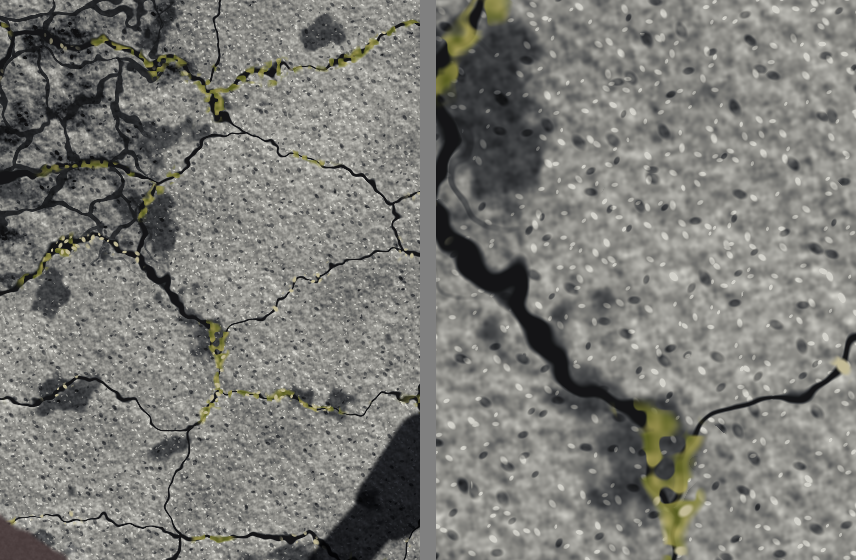
Left: the whole. Right: its middle third, enlarged.
Write a WebGL 2 fragment shader that draws this texture.

```glsl
#version 300 es
precision highp float;

uniform vec2 u_resolution;
out vec4 fragColor;

vec2 hash2(vec2 cell) {
    vec3 a = fract(cell.xyx * vec3(0.1031, 0.1030, 0.0973));
    a += dot(a, a.yzx + 33.33);
    return fract((a.xx + a.yz) * a.zy);
}

float noise(vec2 p) {
    vec2 i = floor(p), f = fract(p);
    vec2 s = f * f * (3.0 - 2.0 * f);
    float low = mix(hash2(i).x, hash2(i + vec2(1, 0)).x, s.x);
    float high = mix(hash2(i + vec2(0, 1)).x, hash2(i + vec2(1, 1)).x, s.x);
    return mix(low, high, s.y);
}

float fbm(vec2 p, int octaves) {
    float sum = 0.0, amp = 0.5, total = 0.0;
    for (int i = 0; i < octaves; i++) {
        sum += amp * noise(p);
        total += amp;
        amp *= 0.55;
        p = mat2(1.6, 1.2, -1.2, 1.6) * p + 17.3;
    }
    return sum / total;
}

// Distance to the nearest joint between blocks, and the direction towards it
vec3 joints(vec2 p, vec2 scale) {
    vec2 q = p * scale, base = floor(q), nearest = vec2(9.0);
    for (int k = 0; k < 9; k++) {
        vec2 cell = base + vec2(k % 3 - 1, k / 3 - 1);
        vec2 r = cell + 0.12 + 0.76 * hash2(cell + 41.0) - q;
        if (dot(r, r) < dot(nearest, nearest)) nearest = r;
    }
    vec3 edge = vec3(9.0, 0.0, 0.0);
    for (int k = 0; k < 25; k++) {
        vec2 cell = base + vec2(k % 5 - 2, k / 5 - 2);
        vec2 r = cell + 0.12 + 0.76 * hash2(cell + 41.0) - q;
        vec2 gap = r - nearest;
        if (dot(gap, gap) < 1e-4) continue;
        vec2 normal = normalize(gap);
        float d = dot(0.5 * (r + nearest), normal) / length(normal * scale);
        if (d < edge.x) edge = vec3(d, normal);
    }
    return edge;
}

// Scattered oval grains, one at most per grid cell
float scatter(vec2 p, float density, float radius) {
    float cover = 0.0;
    for (int k = 0; k < 9; k++) {
        vec2 cell = floor(p) + vec2(k % 3 - 1, k / 3 - 1);
        vec2 rnd = hash2(cell + 7.0), kind = hash2(cell + 83.0);
        vec2 axis = normalize(kind - 0.5 + 1e-3);
        vec2 r = p - cell - rnd;
        r = vec2(dot(r, axis), 1.6 * dot(r, vec2(-axis.y, axis.x)));
        float size = radius * (0.6 + 0.8 * kind.y);
        float grain = 1.0 - smoothstep(0.6 * size, 1.3 * size, length(r));
        cover = max(cover, grain * step(kind.x, density));
    }
    return cover;
}

float relief(vec2 p, float rough) {
    float lumps = fbm(p * vec2(10.0, 13.0), 4) * (0.25 + 1.5 * rough);
    return lumps + 0.42 * fbm(p * 62.0, 3);
}

float capsule(vec2 p, vec2 a, vec2 b, float radius) {
    vec2 ab = b - a;
    float t = clamp(dot(p - a, ab) / dot(ab, ab), 0.0, 1.0);
    return length(p - a - t * ab) - radius;
}

void main() {
    vec2 p = gl_FragCoord.xy / u_resolution.x;
    vec2 wobble = vec2(fbm(p * 5.0, 4), fbm(p * 5.0 + 31.0, 4)) - 0.5;
    vec2 fray = vec2(noise(p * 65.0), noise(p * 65.0 + 9.0)) - 0.5;
    vec2 warped = p + 0.22 * wobble + 0.012 * fray;
    float patches = fbm(p * 6.0 + 50.0, 3);
    float rough = smoothstep(0.46, 0.32, warped.x) * smoothstep(0.64, 0.78, warped.y);

    // Grainy stone lit from the upper right
    vec2 toLight = 0.0026 * normalize(vec2(0.45, 0.9));
    float slope = relief(p - toLight, rough) - relief(p + toLight, rough);
    float grain = fbm(p * 150.0, 2) - 0.5;
    float tone = 0.54 + 1.15 * slope + 0.26 * grain + 0.22 * (patches - 0.5);
    tone -= rough * (0.06 + 0.3 * smoothstep(0.52, 0.3, fbm(p * vec2(10.0, 13.0), 4)));

    // Pits, damp stains and pale barnacles
    float pits = scatter(p * 48.0, 0.15 + 0.4 * patches, 0.24);
    tone -= 0.24 * pits;
    float damp = smoothstep(0.66, 0.74, fbm(p * 8.0 + 70.0, 4));
    tone *= 1.0 - 0.55 * damp;
    float barnacles = scatter(p * 85.0, 0.12 + 0.45 * noise(p * 4.0 + 12.0), 0.24);
    tone += 0.22 * barnacles * (1.0 - 0.6 * rough);

    // Open joints: shaded under the upper block, bright on the lower rim
    vec3 joint = joints(warped, vec2(2.1, 3.1));
    float opening = smoothstep(0.25, 0.75, noise(p * 7.0 + 3.0));
    float width = mix(0.0015, 0.0075, opening) + 0.007 * rough;
    width *= 1.0 - 0.35 * joint.z;
    float crack = 1.0 - smoothstep(width * 0.6, width + 0.003, joint.x);
    float rim = smoothstep(0.022, 0.006, joint.x) * max(joint.z, 0.0);
    vec3 minor = joints(warped + 0.04 * wobble.yx, vec2(7.0, 8.5));
    float minorWidth = 0.009 * rough * noise(p * 15.0 + 5.0);
    float split = rough * (1.0 - smoothstep(minorWidth, minorWidth + 0.004, minor.x));
    tone += 0.09 * rim;
    tone = mix(tone, 0.08, max(crack, 0.85 * split));
    tone = clamp(tone, 0.06, 0.82);
    vec3 color = tone * mix(vec3(0.96, 1.0, 1.06), vec3(1.01, 1.005, 0.97), smoothstep(0.08, 0.55, tone));

    // Algae and shell clusters lodged along the joints
    float lodged = smoothstep(0.017, 0.005, joint.x);
    float moss = lodged * smoothstep(0.56, 0.68, noise(p * 8.0 + 22.0));
    moss *= smoothstep(0.4, 0.6, noise(p * 95.0));
    vec3 algae = mix(vec3(0.36, 0.39, 0.12), vec3(0.70, 0.66, 0.36), noise(p * 120.0));
    color = mix(color, algae, 0.85 * moss);
    float shells = scatter(p * 60.0 + 5.0, 0.7, 0.36);
    shells *= lodged * smoothstep(0.54, 0.66, noise(p * 7.0 + 90.0));
    color = mix(color, vec3(0.76, 0.73, 0.59), shells);

    // Murky water in the lower left corner
    float shore = dot(p, vec2(0.65, 0.76)) - 0.09 + 0.12 * wobble.x;
    color += 0.12 * smoothstep(0.04, 0.0, abs(shore - 0.025)) * noise(p * 70.0);
    color = mix(color, vec3(0.30, 0.25, 0.25) + 0.05 * grain, smoothstep(0.012, -0.012, shore));

    // Cast shadow at the lower right
    float shade = min(capsule(p, vec2(1.02, 0.27), vec2(0.93, 0.13), 0.085),
                      capsule(p, vec2(0.93, 0.14), vec2(0.79, -0.02), 0.06));
    color *= mix(vec3(1.0), vec3(0.20, 0.21, 0.24), smoothstep(0.008, -0.008, shade));

    fragColor = vec4(clamp(color, 0.0, 1.0), 1.0);
}
```
